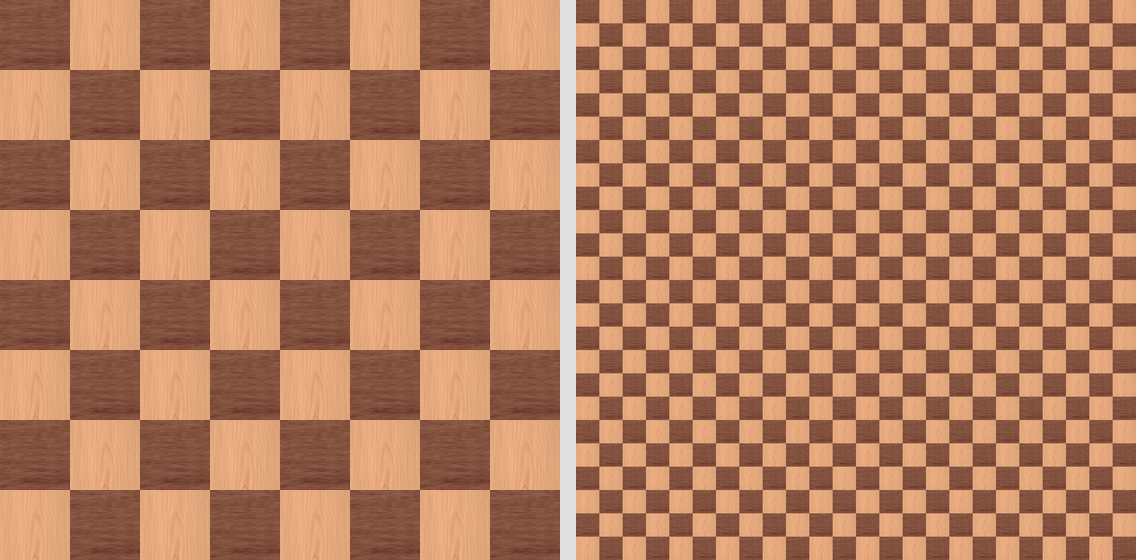
Left, the tile; right, the same tile 3 across and 3 down.
This pattern is drawn by a Shadertoy shader. Its source:

```glsl
const float PI = 3.14159265;

float hash(vec2 p) {
    return fract(sin(dot(p, vec2(127.1, 311.7))) * 43758.5453);
}

float noise(vec2 p) {
    vec2 i = floor(p), f = fract(p);
    f = f * f * (3.0 - 2.0 * f);
    return mix(mix(hash(i), hash(i + vec2(1, 0)), f.x),
               mix(hash(i + vec2(0, 1)), hash(i + vec2(1, 1)), f.x), f.y);
}

// Pale wood: upright grain with nested arches along the middle
vec3 paleWood(vec2 p) {
    float sway = noise(p * vec2(5.0, 4.0) + 3.0) - 0.5;
    float x = p.x - 0.52 + 0.05 * sway;
    float arch = sqrt(x * x + 0.003) * 19.0 + p.y * 1.7 + 0.5 * sway;
    float ring = pow(0.5 + 0.5 * sin(2.0 * PI * arch), 3.0);
    float heart = exp(-x * x * 45.0);
    float fiber = noise(p * vec2(44.0, 2.5) + 17.0) - 0.5;
    float fleck = noise(p * vec2(60.0, 14.0) + 41.0) - 0.5;

    float shade = 0.6 * smoothstep(0.62, 0.82, p.x) + 0.35 * smoothstep(0.3, 0.05, p.x);
    shade += 0.25 * (noise(p * vec2(7.0, 0.8) + 9.0) - 0.5);
    vec3 color = mix(vec3(0.925, 0.685, 0.512), vec3(0.865, 0.645, 0.483), shade + 0.15);
    color -= ring * mix(0.018, 0.05, heart) * vec3(0.7, 1.0, 1.0);
    color += fiber * 0.045 + fleck * 0.02;

    // Small pointed mark at the foot of the arches
    float tip = abs(p.y + 1.3 * abs(p.x - 0.5) - 0.07);
    color -= 0.08 * smoothstep(0.025, 0.0, tip) * smoothstep(0.08, 0.03, abs(p.x - 0.5));
    return color;
}

// Dark wood: level grain, reddish bands and short pores
vec3 darkWood(vec2 p) {
    p.y += 0.025 * (noise(p * vec2(4.0, 3.0) + 5.0) - 0.5);
    float fiber = noise(p * vec2(3.0, 38.0) + 23.0) - 0.5;
    float pore = noise(p * vec2(16.0, 60.0) + 61.0) - 0.5;
    float streak = smoothstep(0.55, 0.85, noise(p * vec2(2.0, 17.0) + 31.0));
    float low = smoothstep(0.45, 0.15, p.y);

    vec3 color = mix(vec3(0.532, 0.347, 0.265), vec3(0.502, 0.312, 0.24),
                     0.35 + 0.3 * low + 0.5 * noise(p * vec2(1.5, 7.0) + 12.0));
    color -= streak * (0.35 + 0.65 * low) * vec3(0.06, 0.07, 0.045);
    return color + fiber * 0.055 + pore * 0.07;
}

void mainImage(out vec4 fragColor, in vec2 fragCoord) {
    vec2 board = fragCoord / iResolution.xy * 8.0;
    vec2 cell = fract(board);

    // Smoothed checker sign, pale in the lower left corner
    vec2 pixel = 8.0 / iResolution.xy;
    vec2 side = clamp(2.0 * sin(PI * board) / (PI * pixel), -1.0, 1.0);
    float pale = 0.5 + 0.5 * side.x * side.y;

    fragColor = vec4(mix(darkWood(cell), paleWood(cell), pale), 1.0);
}
```
